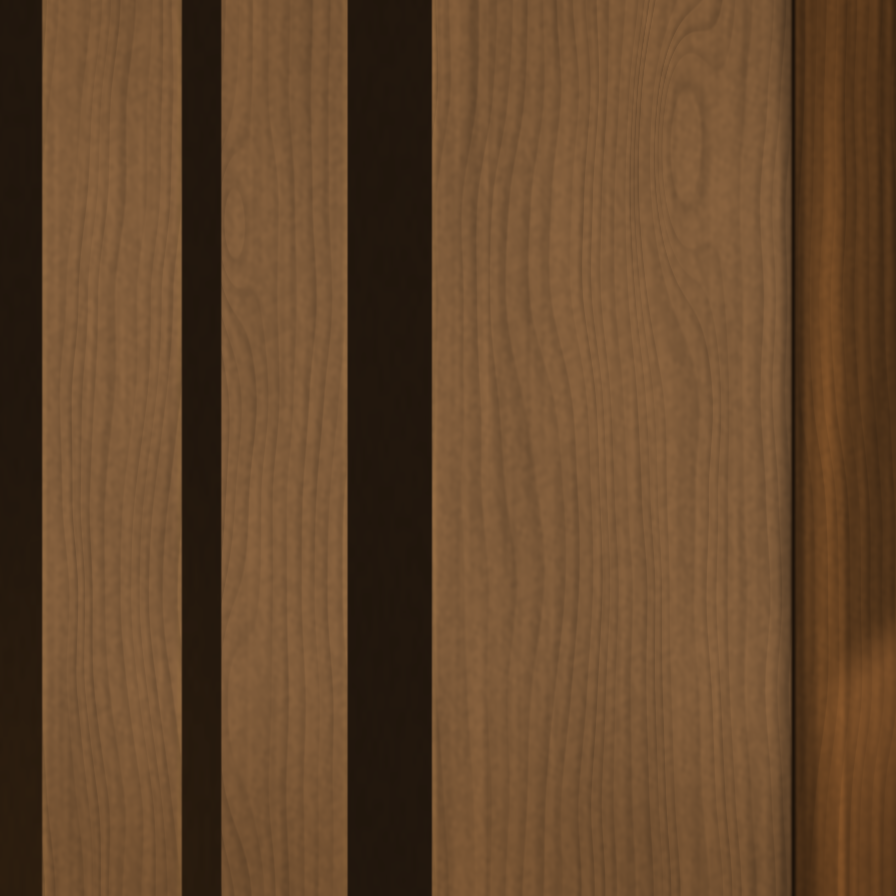
This texture is drawn by a three.js fragment shader. Its source:

```glsl
// Vertical walnut boards with dark gaps, a thin groove and a warm patch of light at the lower right.
varying vec2 vUv;

float hash(vec2 p) {
  vec3 q = fract(p.xyx * vec3(0.1031, 0.1030, 0.0973));
  q += dot(q, q.yzx + 33.33);
  return fract((q.x + q.y) * q.z);
}

float noise(vec2 p) {
  vec2 i = floor(p), f = fract(p);
  f = f * f * (3.0 - 2.0 * f);
  return mix(mix(hash(i), hash(i + vec2(1, 0)), f.x),
             mix(hash(i + vec2(0, 1)), hash(i + vec2(1, 1)), f.x), f.y);
}

// Soft-edged vertical band from a to b
float band(float x, float a, float b) {
  return smoothstep(a - 0.0015, a + 0.0015, x) * (1.0 - smoothstep(b - 0.0015, b + 0.0015, x));
}

// Narrow soft vertical line
float line(float x, float center, float width) {
  float d = (x - center) / width;
  return exp(-d * d);
}

// Smooth bump that bends the grain around a point
float swirl(vec2 p, vec2 center, vec2 size) {
  vec2 d = (p - center) / size;
  return exp(-dot(d, d));
}

// Growth-ring coordinate, nearly vertical with arched swirls
float ringField(vec2 p, float board) {
  float f = p.x + 0.045 * (noise(vec2(p.x * 5.0 + board * 17.0, p.y * 3.0)) - 0.5);
  f += 0.012 * noise(vec2(p.x * 14.0, p.y * 9.0 + board * 5.0));
  if (board > 2.5) {
    f += 0.085 * swirl(p, vec2(0.755, 0.84), vec2(0.040, 0.16));
    f -= 0.035 * swirl(p, vec2(0.63, 0.42), vec2(0.060, 0.28));
  } else if (board > 1.5) {
    f += 0.050 * swirl(p, vec2(0.256, 0.75), vec2(0.026, 0.09));
    f += 0.045 * swirl(p, vec2(0.250, 0.23), vec2(0.032, 0.15));
  }
  return f;
}

vec3 wood(vec2 p, float board) {
  float rings = ringField(p, board) * 62.0 + board * 3.7;
  rings += 1.6 * noise(vec2(rings * 0.45, board));
  float ring = fract(rings);
  float crease = smoothstep(0.35, 0.85, ring) * (1.0 - smoothstep(0.85, 1.0, ring));
  crease *= 0.25 + 0.75 * noise(vec2(floor(rings) * 3.1, p.y * 4.0));

  // Fine fibres, slanted pores and broad mottling
  float fibre = noise(vec2(p.x * 190.0, p.y * 5.0)) - 0.5;
  float pore = noise(vec2(p.x * 170.0 + p.y * 60.0, p.y * 130.0 - p.x * 70.0)) - 0.5;
  float mottle = noise(p * vec2(14.0, 5.0) + board * 9.0) - 0.5;
  float shade = 1.035 - 0.13 * crease + 0.07 * fibre + 0.08 * pore + 0.07 * mottle;

  // Straight grain toward the sides of the wide board
  float straight = band(p.x, 0.482, 0.545) + smoothstep(0.79, 0.86, p.x);
  shade += 0.12 * straight * (noise(vec2(p.x * 110.0, p.y * 1.5)) - 0.5);

  vec3 color = mix(vec3(0.445, 0.313, 0.190), vec3(0.490, 0.353, 0.225),
                   smoothstep(0.0, 0.3, p.y) * (1.0 - 0.5 * smoothstep(0.7, 1.0, p.y)));
  return color * shade;
}

void main() {
  vec2 p = vUv;
  float x = p.x;
  float board = 1.0 + step(0.225, x) + step(0.435, x) + step(0.885, x);
  vec3 color = wood(p, board);

  // Shaded board on the right
  float rightBoard = smoothstep(0.884, 0.888, x);
  float streak = noise(vec2(x * 130.0, p.y * 2.0)) - 0.5;
  vec3 shaded = color * vec3(0.72, 0.64, 0.50) * (1.0 + 0.3 * streak);
  shaded *= 1.0 + 0.15 * line(x, 0.925, 0.022) - 0.15 * smoothstep(0.94, 1.0, x);

  // Warm light with a slanted upper edge
  float edge = 0.33 - (1.0 - x) * 0.9;
  float light = (1.0 - smoothstep(edge - 0.07, edge + 0.01, p.y)) * smoothstep(0.90, 0.97, x);
  light *= 0.55 + 0.45 * smoothstep(0.0, 0.25, p.y);
  shaded += light * vec3(0.17, 0.11, 0.06);
  color = mix(color, shaded, rightBoard);

  // Groove and its soft shadow
  color *= 1.0 - 0.20 * line(x, 0.878, 0.010) - 0.25 * line(x, 0.895, 0.007);
  color = mix(color, vec3(0.09, 0.055, 0.025), 0.9 * line(x, 0.8855, 0.0028));

  // Pale rims beside the gaps
  float rims = line(x, 0.050, 0.003) + line(x, 0.200, 0.003)
             + line(x, 0.385, 0.003) + line(x, 0.485, 0.003);
  color += rims * vec3(0.045, 0.035, 0.015);

  // Dark gaps, slightly warmer toward the bottom left
  float gaps = band(x, -0.1, 0.047) + band(x, 0.203, 0.247) + band(x, 0.388, 0.482);
  float warmth = (1.0 - smoothstep(0.0, 0.6, p.y)) * (1.0 - smoothstep(0.1, 0.4, x));
  vec3 gapColor = mix(vec3(0.130, 0.088, 0.050), vec3(0.170, 0.112, 0.055), warmth);
  gapColor *= 0.96 + 0.08 * noise(p * vec2(160.0, 60.0));
  color = mix(color, gapColor, gaps);

  gl_FragColor = vec4(color, 1.0);
}
```
